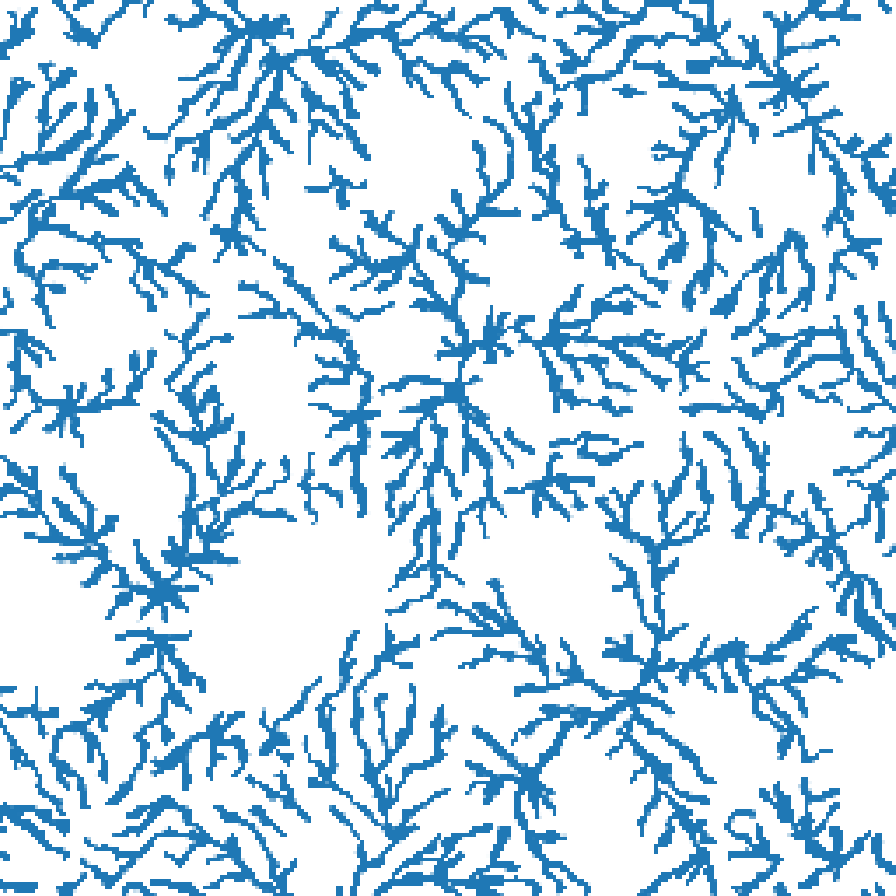
Write a WebGL 1 fragment shader that draws this pattern.

```glsl
precision highp float;
// Blue branching river-like trees on white, with slightly stepped edges.

uniform vec2 u_resolution;

const float NODES = 36.0;  // tree nodes across the canvas
const float BASIN = 7.0;   // nodes across one open basin

float hash(vec2 p) {
  return fract(sin(dot(p, vec2(127.1, 311.7))) * 43758.5453);
}

vec2 hash2(vec2 p) {
  return vec2(hash(p), hash(p + 57.3));
}

float noise(vec2 p) {
  vec2 i = floor(p), f = fract(p);
  f = f * f * (3.0 - 2.0 * f);
  return mix(mix(hash(i), hash(i + vec2(1, 0)), f.x),
             mix(hash(i + vec2(0, 1)), hash(i + 1.0), f.x), f.y);
}

// Distance to the nearest basin border, where the trunks run
float borderDistance(vec2 p) {
  vec2 cell = floor(p);
  float nearest = 9.0, second = 9.0;
  for (int y = -1; y <= 1; y++) {
    for (int x = -1; x <= 1; x++) {
      vec2 id = cell + vec2(x, y);
      float d = length(id + hash2(id + 19.0) - p);
      second = min(second, max(nearest, d));
      nearest = min(nearest, d);
    }
  }
  return 0.5 * (second - nearest);
}

// Slow swell that leads the trunks towards scattered roots
float swell(vec2 p) {
  return 2.0 * (sin(0.35 * p.x + 0.2 * p.y) + sin(0.33 * p.y - 0.25 * p.x + 2.0));
}

float segmentDistance(vec2 p, vec2 a, vec2 b) {
  vec2 ab = b - a;
  float t = clamp(dot(p - a, ab) / dot(ab, ab), 0.0, 1.0);
  return length(p - a - ab * t);
}

void main() {
  // Snap to a fine raster, then bend the plane so the strokes wiggle
  vec2 uv = gl_FragCoord.xy / u_resolution.y;
  vec2 p = (floor(uv * 256.0) + 0.5) / 256.0 * NODES;
  p += 0.4 * (vec2(noise(p * 2.3), noise(p * 2.3 + 31.0)) - 0.5);
  vec2 cell = floor(p);

  // Nearby nodes: position, height and distance to the basin border
  vec4 node[25];
  for (int y = 0; y < 5; y++) {
    for (int x = 0; x < 5; x++) {
      vec2 id = cell + vec2(x, y) - 2.0;
      vec2 pos = id + 0.15 + 0.7 * hash2(id);
      float border = BASIN * borderDistance(pos / BASIN);
      float height = border + swell(pos) + 0.6 * hash(id + 7.7);
      node[y * 5 + x] = vec4(pos, height, border);
    }
  }

  // Link every node outside the open basins to its steepest lower neighbour
  float d = 9.0;
  for (int y = 1; y < 4; y++) {
    for (int x = 1; x < 4; x++) {
      vec4 child = node[y * 5 + x];
      vec2 parent = child.xy;
      float steepest = 0.0;
      for (int b = -1; b <= 1; b++) {
        for (int a = -1; a <= 1; a++) {
          vec4 other = node[(y + b) * 5 + x + a];
          float slope = (child.z - other.z) / max(length(other.xy - child.xy), 0.01);
          if (slope > steepest) {
            steepest = slope;
            parent = other.xy;
          }
        }
      }
      if (steepest > 0.0 && child.w < 1.5) {
        d = min(d, segmentDistance(p, child.xy, parent));
      }
    }
  }

  vec3 white = vec3(1.0);
  vec3 riverBlue = vec3(0.12, 0.47, 0.71);
  float ink = 1.0 - smoothstep(0.145, 0.165, d);
  gl_FragColor = vec4(mix(white, riverBlue, ink), 1.0);
}
```
